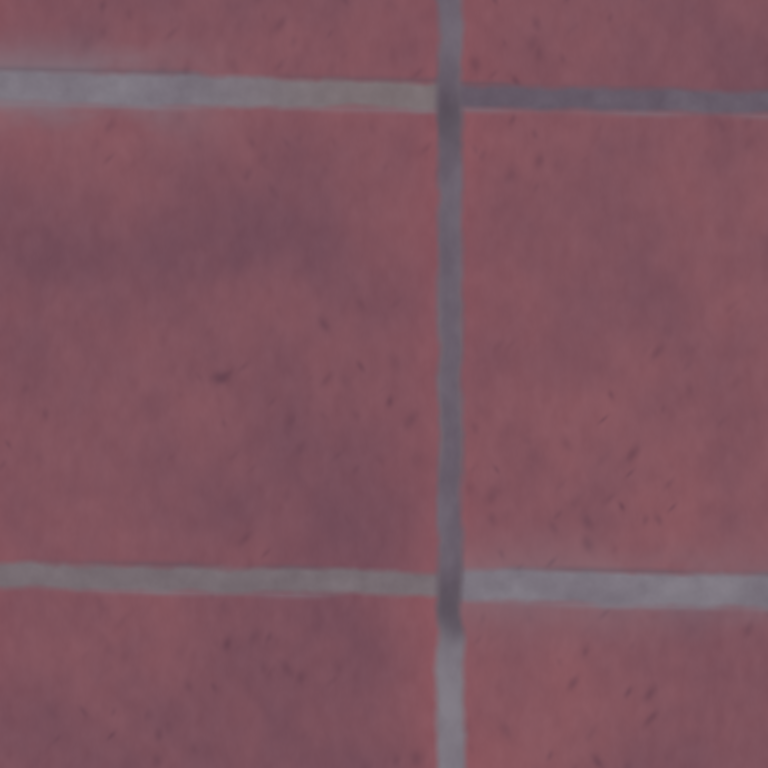
This texture is drawn by a Shadertoy shader. Its source:

```glsl
// Worn terracotta floor tiles divided by wide, uneven grey mortar joints.
// A slightly skewed square grid gives the joint distances; value noise adds
// clay mottling, ragged edges and pale smears, and hashed cells add faint pits.

const float PITCH = 0.636;                  // tile spacing in canvas units
const vec2 CROSSING = vec2(0.586, 0.2515);  // lower joint crossing
const float SKEW = 0.022;                   // fall of the rows to the right

const vec3 CLAY_COOL = vec3(0.445, 0.300, 0.348);
const vec3 CLAY_WARM = vec3(0.535, 0.345, 0.375);
const vec3 CLAY_EDGE = vec3(0.570, 0.335, 0.365);
const vec3 PIT_COLOR = vec3(0.38, 0.250, 0.30);
const vec3 MORTAR_DARK = vec3(0.395, 0.350, 0.400);
const vec3 MORTAR_PALE = vec3(0.505, 0.480, 0.515);
const vec3 MORTAR_OCHRE = vec3(0.475, 0.425, 0.430);

float hash(vec2 p) {
    vec3 h = fract(vec3(p.xyx) * 0.1031);
    h += dot(h, h.yzx + 33.33);
    return fract((h.x + h.y) * h.z);
}

float noise(vec2 p) {
    vec2 i = floor(p), f = fract(p);
    f = f * f * (3.0 - 2.0 * f);
    return mix(mix(hash(i), hash(i + vec2(1, 0)), f.x),
               mix(hash(i + vec2(0, 1)), hash(i + vec2(1, 1)), f.x), f.y);
}

float fbm(vec2 p) {
    float sum = 0.0, amp = 0.5;
    for (int i = 0; i < 5; i++) {
        sum += amp * noise(p);
        p = mat2(0.8, 0.6, -0.6, 0.8) * p * 2.03 + 17.3;
        amp *= 0.5;
    }
    return sum / 0.97;
}

// Coverage of a band from the distance to its centre line.
float band(float dist, float halfWidth, float soft) {
    return 1.0 - smoothstep(-soft, soft, dist - halfWidth);
}

// Soft blob, 1 in the centre.
float blob(vec2 p, vec2 center, vec2 radius) {
    vec2 d = (p - center) / radius;
    return exp(-dot(d, d));
}

// Soft pits of varied slant scattered over a jittered grid of cells.
float pits(vec2 p, float cells, float density) {
    vec2 g = p * cells, base = floor(g);
    float cover = 0.0;
    for (int y = -1; y <= 1; y++)
    for (int x = -1; x <= 1; x++) {
        vec2 id = base + vec2(x, y);
        vec2 d = g - id - vec2(hash(id + 3.1), hash(id + 47.7));
        d.x -= (1.4 * hash(id + 28.2) - 0.5) * d.y;
        d /= vec2(0.18, 0.28) * mix(0.6, 1.4, hash(id + 81.4));
        cover = max(cover, step(hash(id + 9.6), density) * exp(-dot(d, d)) * hash(id + 62.8));
    }
    return cover;
}

vec3 clay(vec2 p, vec2 tile, float sideDist) {
    float warmth = 0.5 + 1.1 * (fbm(p * 4.5 + tile * 7.0) - 0.5);
    warmth += 0.75 * (fbm(p * vec2(19, 15) + 8.0) - 0.5) + 0.16 * (hash(tile + 20.0) - 0.5);
    warmth -= 0.4 * blob(p, vec2(0.36, 0.69), vec2(0.09, 0.07));
    warmth -= 0.35 * blob(p, vec2(0.06, 0.68), vec2(0.13, 0.09));
    warmth += 0.3 * blob(p, vec2(0.80, 0.12), vec2(0.20, 0.12));
    vec3 color = mix(CLAY_COOL, CLAY_WARM, clamp(warmth, 0.0, 1.0));
    color = mix(color, CLAY_EDGE, 0.8 * exp(-sideDist * 20.0) * noise(p * vec2(14, 7)));
    float clump = smoothstep(0.4, 0.7, fbm(p * 6.0 + 31.0));
    color = mix(color, PIT_COLOR, 0.5 * clump * pits(p, 32.0, 0.5));
    color = mix(color, PIT_COLOR, 0.75 * blob(p, vec2(0.287, 0.508), vec2(0.011, 0.008)));
    return color + 0.03 * (fbm(p * vec2(80, 50)) - 0.5);
}

// Mortar runs from dark slate to pale grey with an ochre cast in between.
vec3 mortar(vec2 p, float pale, float ochre) {
    float tone = clamp(pale + 0.7 * (fbm(p * 18.0) - 0.5), 0.0, 1.0);
    vec3 color = mix(mix(MORTAR_DARK, MORTAR_PALE, tone), MORTAR_OCHRE, ochre);
    return color + 0.05 * (fbm(p * 55.0) - 0.5);
}

void mainImage(out vec4 fragColor, in vec2 fragCoord) {
    vec2 uv = fragCoord / iResolution.xy;
    float soft = max(0.0065, 1.0 / iResolution.y);

    // Grid position, tile index and distances to the nearest joints
    vec2 grid = (uv + vec2(0.0, SKEW * uv.x) - CROSSING) / PITCH;
    vec2 tile = floor(grid), joint = round(grid);
    vec2 offset = (grid - joint) * PITCH;
    vec2 ragged = 0.011 * (vec2(fbm(uv * 24.0), fbm(uv * 24.0 + 40.0)) - 0.5);
    vec2 dist = abs(offset + ragged);

    // Paleness alternates between row segments and changes down the columns
    float odd = mod(tile.x + joint.y, 2.0), left = mod(tile.x, 2.0);
    float rowPale = mix(0.85, 0.5 * left, odd);
    float ochre = left * mix(smoothstep(0.2, 0.5, uv.x) * 0.8, 0.55, odd);
    float columnPale = 0.15 + 0.7 * smoothstep(0.20, 0.15, uv.y);
    float rowHalf = mix(0.0145, 0.0215, rowPale) - 0.004 * ochre;
    float columnHalf = mix(0.0155, 0.0190, columnPale);

    vec3 color = clay(uv, tile, abs(offset.x));

    // Mortar haze smeared over the tiles beside pale rows
    float haze = exp(-pow(offset.y / 0.055, 2.0)) * smoothstep(0.25, 0.65, fbm(uv * vec2(7, 13)));
    haze *= (1.0 - odd) * mix(0.5, smoothstep(0.36, 0.14, uv.x), left);
    color = mix(color, MORTAR_PALE, 0.75 * haze);

    // Rows with a broken shadow above and a broken pale line below
    float lip = band(abs(abs(offset.y) - rowHalf - 0.003), 0.002, soft);
    vec3 lipColor = offset.y > 0.0 ? MORTAR_DARK * 0.9 : MORTAR_PALE;
    float broken = smoothstep(0.35, 0.8, noise(uv * vec2(13, 5) + 2.0));
    color = mix(color, mortar(uv, rowPale, ochre), band(dist.y, rowHalf, soft));
    color = mix(color, lipColor, 0.5 * lip * broken);

    // Columns with faint pale rims and a dark stain below each crossing
    vec3 columnColor = mortar(uv * vec2(1.0, 0.7), columnPale, 0.0);
    float rim = band(abs(dist.x - columnHalf + 0.003), 0.001, soft);
    columnColor = mix(columnColor, MORTAR_OCHRE, 0.6 * rim * noise(uv * 12.0 + 5.0));
    columnColor *= 1.0 - 0.13 * blob(offset, vec2(0.0, -0.03), vec2(0.03, 0.04));
    color = mix(color, columnColor, band(dist.x, columnHalf, soft));

    fragColor = vec4(color, 1.0);
}
```
